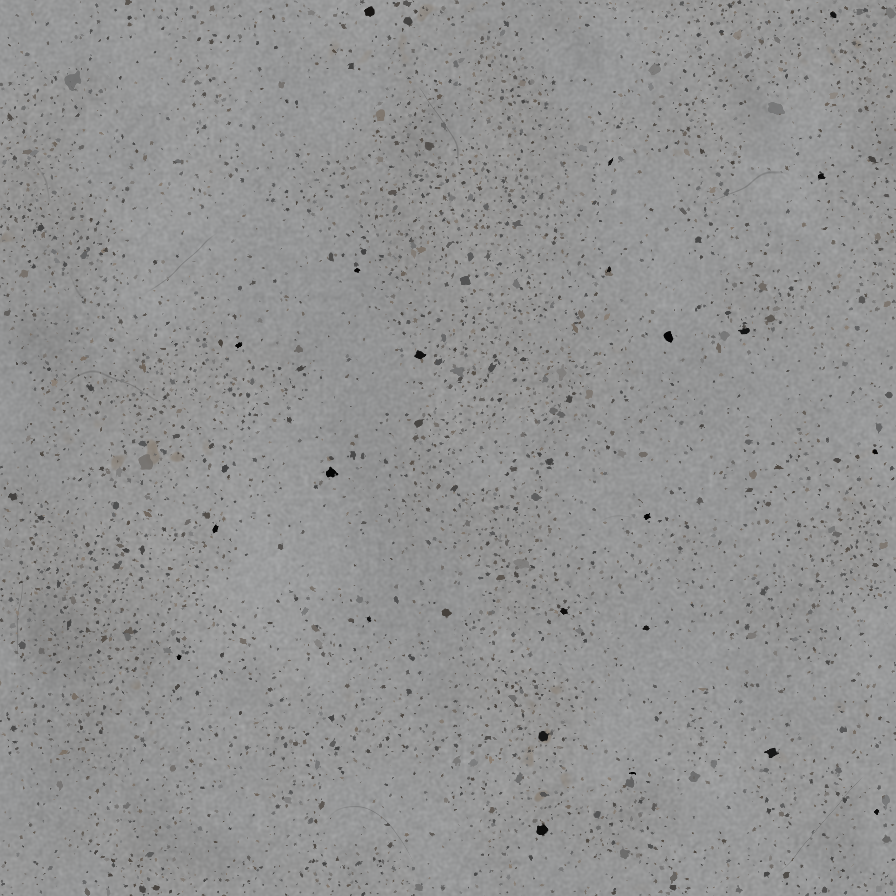
Reproduce this texture procedurally as a Shadertoy shader.

```glsl
vec3 hash3(vec2 p) {
    vec3 q = fract(p.xyx * vec3(0.1031, 0.1030, 0.0973));
    q += dot(q, q.yxz + 33.33);
    return fract((q.xxy + q.yzz) * q.zyx);
}

float cornerRamp(vec2 cell, vec2 offset) {
    return dot(hash3(cell).xy * 2.4 - 1.2, offset);
}

float gradientNoise(vec2 p) {
    vec2 i = floor(p), f = p - i;
    vec2 u = f * f * (3.0 - 2.0 * f);
    vec2 e = vec2(1.0, 0.0);
    float low = mix(cornerRamp(i, f), cornerRamp(i + e, f - e), u.x);
    float high = mix(cornerRamp(i + e.yx, f - e.yx), cornerRamp(i + 1.0, f - 1.0), u.x);
    return mix(low, high, u.y);
}

// Two octaves, the second turned and shifted
float roughNoise(vec2 p) {
    vec2 turned = mat2(1.8, 1.3, -1.3, 1.8) * p + 17.3;
    return 0.65 * gradientNoise(p) + 0.35 * gradientNoise(turned);
}

// Worn patches, plus broken vertical seams half a canvas apart
float wear(vec2 p) {
    float clumps = gradientNoise(p * 24.0 + 3.0);
    float patches = smoothstep(-0.24, 0.36, roughNoise(p * 4.5 + 40.0) + 0.22 * clumps);
    float breaks = gradientNoise(p * vec2(2.0, 6.0) + 8.0);
    float seamX = (fract(p.x * 2.0 - 0.42) - 0.5) * 0.5 + 0.02 * breaks;
    float seam = exp(-seamX * seamX * 3000.0) * smoothstep(-0.1, 0.3, breaks);
    return min(patches + 0.6 * seam, 1.0);
}

// Scattered irregular pits: x = coverage, y = random tone, z = random tint
vec3 pits(vec2 p, float cells, float seed, vec2 radii, float density, float pixel) {
    vec2 q = p * cells;
    float edge = 0.7 * pixel * cells;
    vec3 result = vec3(0.0);
    for (int k = 0; k < 4; k++) {
        vec2 cell = floor(q - 0.5) + vec2(k % 2, k / 2);
        vec3 place = hash3(cell + seed);
        if (place.z > density) continue;

        vec3 look = hash3(cell + seed + 57.0);
        vec2 d = q - cell - 0.1 - 0.8 * place.xy;
        float radius = mix(radii.x, radii.y, look.x * look.x);
        if (dot(d, d) > 3.0 * (radius + edge) * (radius + edge)) continue;

        // Random turn, flattening and a ragged rim
        float angle = 6.2832 * look.y;
        d = mat2(cos(angle), sin(angle), -sin(angle), cos(angle)) * d;
        d.y *= 1.0 + 0.9 * look.z;
        float ragged = 1.0 + 0.7 * gradientNoise(d / radius * 1.2 + place.xy * 60.0);
        float cover = 1.0 - smoothstep(-edge, edge, length(d) * ragged - radius);
        if (cover > result.x) result = vec3(cover, fract(look.yz * 7.0));
    }
    return result;
}

vec3 paintPits(vec3 base, vec3 pit, float dark, float light, float strength) {
    vec3 tint = mix(vec3(0.99, 1.0, 1.01), vec3(1.10, 0.99, 0.88), pit.z * pit.z);
    return mix(base, mix(dark, light, pit.y) * tint, pit.x * strength);
}

// Hairlines follow noise contours and fade in and out
float hairline(vec2 p, float fade, float pixel) {
    float contour = abs(roughNoise(p * 2.6 + 71.0) + 0.012 * gradientNoise(p * 30.0));
    float line = 1.0 - smoothstep(0.0, 0.002 + 1.2 * pixel, contour);
    return line * smoothstep(0.05, 0.25, fade);
}

vec3 concrete(vec2 p, float worn) {
    float mottle = roughNoise(p * 4.0 + 5.0);
    float cloud = roughNoise(p * 17.0 + 52.0);
    float streak = gradientNoise(p * vec2(7.0, 1.3) + 31.0);
    float grain = gradientNoise(p * 95.0) + 1.5 * gradientNoise(p * 230.0 + 9.0);
    float tone = 0.598 + 0.044 * mottle + 0.022 * cloud + 0.026 * streak;
    tone += 0.034 * grain - 0.016 * worn;
    vec3 tint = mix(vec3(0.994, 1.001, 1.006), vec3(1.002, 1.0, 0.995), worn);
    return tone * tint;
}

void mainImage(out vec4 fragColor, in vec2 fragCoord) {
    float pixel = 1.0 / iResolution.y;
    vec2 p = fragCoord * pixel;
    float worn = wear(p);
    vec3 color = concrete(p, worn);

    // Soft stains, rusty specks and hairlines
    float blotch = gradientNoise(p * 9.0 + 90.0);
    float speck = gradientNoise(p * 50.0 + 12.0);
    color *= 1.0 - 0.05 * smoothstep(0.2, 0.6, blotch + 0.15 * speck);
    float rust = smoothstep(0.2, 0.42, speck) * smoothstep(0.25, 0.45, -blotch) * worn;
    color = mix(color, vec3(0.50, 0.44, 0.37), 0.6 * rust);
    color *= 1.0 - 0.16 * hairline(p, blotch, pixel);

    // Fine pits, broad chips, exposed aggregate, then deep air holes
    vec3 fine = pits(p, 135.0, 11.0, vec2(0.11, 0.35), mix(0.10, 0.80, worn), pixel);
    vec3 chips = pits(p, 20.0, 419.0, vec2(0.07, 0.19), mix(0.02, 0.16, worn), pixel);
    vec3 coarse = pits(p, 58.0, 203.0, vec2(0.09, 0.30), mix(0.04, 0.36, worn), pixel);
    vec3 holes = pits(p, 9.0, 631.0, vec2(0.025, 0.058), 0.28, pixel);
    color = paintPits(color, fine, 0.25, 0.50, 0.95);
    color = paintPits(color, chips, 0.38, 0.52, 0.8);
    color = paintPits(color, coarse, 0.24, 0.50, 0.95);
    color = paintPits(color, holes, 0.01, 0.09, 1.0);

    fragColor = vec4(color, 1.0);
}
```
